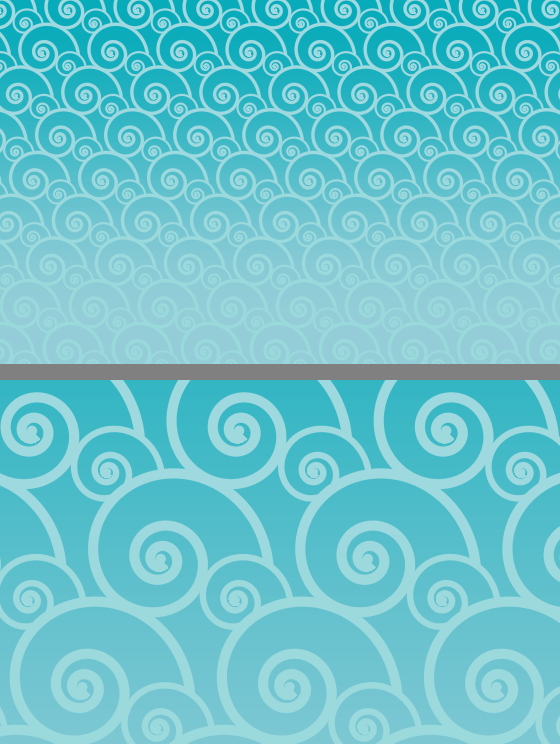
Top, the full canvas; bottom, a detail of the centre.
A Shadertoy shader for this pattern:

```glsl
const float TAU = 6.2831853;

// Covers what lies behind with the scroll's body, then inks its spiral line.
float layScroll(float ink, vec2 p, float reach, float halfWidth, float soft) {
    float r = max(length(p), 1e-5);
    // Turns run from the hidden tail at lower right, counterclockwise inward.
    float turn = fract(atan(p.y, p.x) / TAU + 0.125) - 0.125;
    float shrink = log(0.39);

    // Nearest winding of the logarithmic spiral
    float winding = round(log(r / reach) / shrink - turn);
    winding = clamp(winding, 0.0, 2.0);
    float d = abs(r - reach * exp(shrink * (turn + winding)));
    d = min(d, r);

    float rim = reach * exp(shrink * turn);
    float body = smoothstep(-soft, soft, rim - r);
    float line = 1.0 - smoothstep(-soft, soft, d - halfWidth);
    return max(ink * (1.0 - body), line);
}

void mainImage(out vec4 fragColor, in vec2 fragCoord) {
    vec2 p = fragCoord / iResolution.y;
    float soft = 0.7 / iResolution.y;

    // Sheared lattice: each lower row overlaps the one above
    vec2 q = p - vec2(0.496, 0.855);
    float nearestRow = round(-q.y / 0.1174);
    float ink = 0.0;
    for (int j = -1; j <= 1; j++) {
        float row = nearestRow + float(j);
        vec2 rowPoint = q + row * vec2(0.0718, 0.1174);
        float nearestColumn = round(rowPoint.x / 0.1897);
        for (int i = -1; i <= 1; i++) {
            vec2 local = rowPoint - vec2((nearestColumn + float(i)) * 0.1897, 0.0);
            ink = layScroll(ink, local, 0.098, 0.0047, soft);
            ink = layScroll(ink, local - vec2(0.0695, -0.0375), 0.049, 0.0030, soft);
        }
    }

    // Teal fading downward to pale blue
    float fade = 1.0 - smoothstep(0.1, 1.0, p.y);
    vec3 ground = mix(vec3(0.03, 0.67, 0.73), vec3(0.58, 0.805, 0.845), fade);
    vec3 lineColor = mix(vec3(0.63, 0.85, 0.88), vec3(0.60, 0.85, 0.86), fade);
    fragColor = vec4(mix(ground, lineColor, ink), 1.0);
}
```
